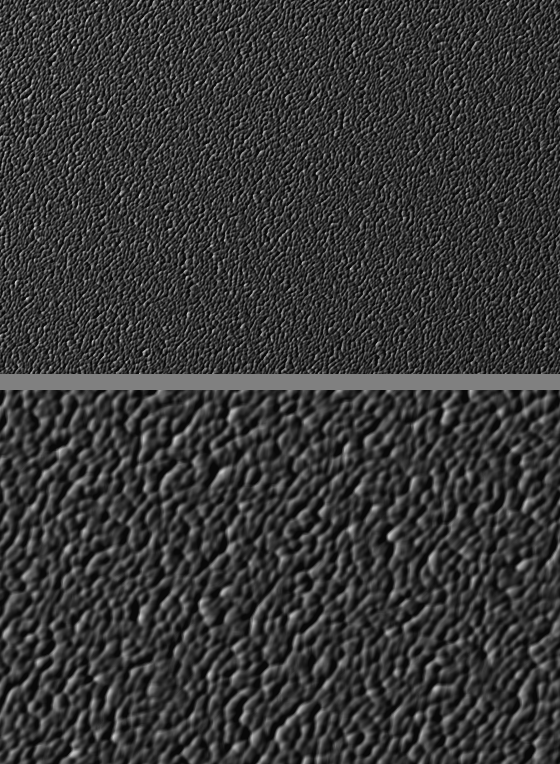
Top: the whole. Bottom: its middle third, enlarged.
Write a Shadertoy shader that draws this texture.

```glsl
// Fine black pebbled leather: slanted grains lit from the upper left.

const float GRAIN_ANGLE = 0.86;                // lean of the long axis, radians
const vec2  GRAIN_DENSITY = vec2(90.0, 124.0); // grains per height: along, across
const vec2  LIGHT_DIR = vec2(-0.28, 0.96);     // in grain axes
const vec3  TINT = vec3(1.0);
const float SOFTNESS = 0.0041;                 // blur width in canvas heights
const int   SAMPLES = 3;                       // antialiasing grid side

vec3 hash3(vec2 cell) {
    vec3 q = fract(cell.xyx * vec3(0.1031, 0.1030, 0.0973));
    q += dot(q, q.yxz + 33.33);
    return fract((q.xxy + q.yzz) * q.zyx);
}

vec2 rotate(vec2 p, float angle) {
    float c = cos(angle), s = sin(angle);
    return vec2(c * p.x + s * p.y, c * p.y - s * p.x);
}

// Soft cellular noise: xy = offset from the centre, z = 1 inside a grain and
// lower between grains, w = random value of the grain
vec4 softCells(vec2 p, float hardness) {
    vec2 base = floor(p);
    vec4 sum = vec4(0.0);
    float squares = 0.0;
    for (int j = -1; j <= 1; j++) {
        for (int i = -1; i <= 1; i++) {
            vec2 cell = base + vec2(i, j);
            vec3 rnd = hash3(cell);
            vec2 d = p - cell - rnd.xy;
            float weight = exp(-hardness * dot(d, d));
            sum += weight * vec4(d, 1.0, rnd.z);
            squares += weight * weight;
        }
    }
    float total = max(sum.z, 1e-9);
    return vec4(sum.xy / total, squares / (total * total), sum.w / total);
}

// Signed brightness of the relief, roughly centred on zero with unit spread
float relief(vec2 canvas, vec2 density, vec2 light) {
    vec2 p = rotate(canvas, GRAIN_ANGLE) * density;
    p += 0.25 * sin(p.yx * vec2(0.9, 0.7) + 1.7 * sin(p * 0.31));
    vec4 grain = softCells(p, 11.0);
    vec4 fleck = softCells(p * 1.45 + 41.7, 9.0);
    return 4.7 * dot(grain.xy, light) * (0.75 + 0.5 * grain.w)
         + 1.8 * dot(fleck.xy, light)
         + 0.25 * (grain.w - 0.5)
         + 0.8 * (grain.z - 0.72);
}

// Broad falloff of light from the left towards the lower right
float falloff(vec2 uv) {
    return (1.10 - 0.18 * uv.x) * (0.95 + 0.08 * uv.y);
}

// Skewed response: many darks, few soft highlights
float tone(float height) {
    float rolled = height / (1.0 + 0.1 * max(height, 0.0));
    float level = max(0.43 + 0.16 * rolled, 0.18);
    return level * level;
}

void mainImage(out vec4 fragColor, in vec2 fragCoord) {
    float footprint = max(SOFTNESS, 1.0 / iResolution.y);
    float height = 0.0;
    for (int j = 0; j < SAMPLES; j++) {
        for (int i = 0; i < SAMPLES; i++) {
            vec2 jitter = (vec2(i, j) + 0.5) / float(SAMPLES) - 0.5;
            vec2 canvas = fragCoord / iResolution.y + jitter * footprint;
            height += relief(canvas, GRAIN_DENSITY, LIGHT_DIR);
        }
    }
    height /= float(SAMPLES * SAMPLES);

    float shade = tone(height) * falloff(fragCoord / iResolution.xy);
    fragColor = vec4(TINT * shade, 1.0);
}
```
